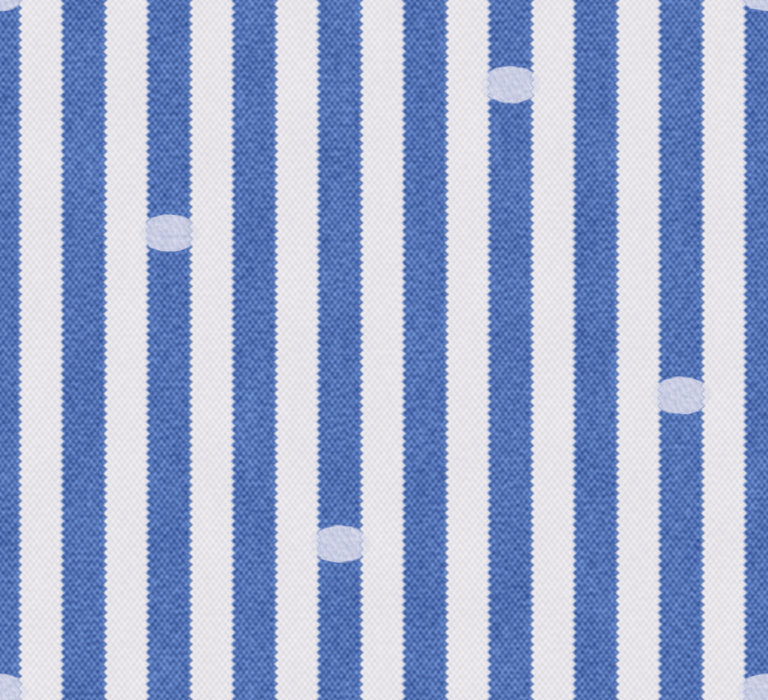
Write a Shadertoy shader that draws this texture.

```glsl
// Woven cotton with blue and white vertical stripes and scattered pale thread dots.

const float TAU = 6.2831853;
const float STRIPES = 9.0;               // stripe pairs across the tile
const float STRIPE_SHIFT = 0.002;        // offset of the first stripe
const float BLUE_HALF = 0.252;           // half blue width, in stripe pairs
const vec2 WEAVE = vec2(126.0, 88.0);    // thread crossings across and up
const vec2 DOT_RADIUS = vec2(0.345, 0.0265); // in stripe pairs, tile heights

const vec3 BLUE_DARK = vec3(0.225, 0.335, 0.600);
const vec3 BLUE_LIGHT = vec3(0.425, 0.560, 0.815);
const vec3 WHITE_DARK = vec3(0.855, 0.850, 0.875);
const vec3 WHITE_LIGHT = vec3(0.945, 0.938, 0.950);
const vec3 DOT_DARK = vec3(0.745, 0.760, 0.860);
const vec3 DOT_LIGHT = vec3(0.875, 0.878, 0.935);

float hash(vec2 p) {
    vec3 q = fract(p.xyx * vec3(0.1031, 0.1030, 0.0973));
    q += dot(q, q.yzx + 33.33);
    return fract((q.x + q.y) * q.z);
}

// Contribution of one lattice corner, wrapped at the period.
float cornerGradient(vec2 cell, vec2 offset, vec2 period) {
    float angle = TAU * hash(mod(cell, period));
    return dot(vec2(cos(angle), sin(angle)), offset);
}

// Tileable gradient noise, about -0.7 to 0.7.
float gradientNoise(vec2 uv, vec2 period) {
    vec2 p = uv * period;
    vec2 i = floor(p), f = p - i;
    vec2 w = f * f * f * (f * (f * 6.0 - 15.0) + 10.0);
    vec2 e = vec2(1.0, 0.0);
    float low = mix(cornerGradient(i, f, period),
                    cornerGradient(i + e, f - e, period), w.x);
    float high = mix(cornerGradient(i + e.yx, f - e.yx, period),
                     cornerGradient(i + 1.0, f - 1.0, period), w.x);
    return mix(low, high, w.y);
}

// Plain weave height: staggered bumps, 0 in the gaps and 1 on the threads.
float weaveHeight(vec2 uv, vec2 count) {
    vec2 wave = cos(TAU * uv * count);
    return 0.5 + 0.5 * wave.x * wave.y;
}

// Coverage of the oval dot on every second stripe, rising by a zigzag step.
float dotMask(vec2 local, float stripe, float wobble, float pixel) {
    float j = floor(stripe * 0.5);
    float centerY = 0.011 + 0.606 * j + 0.05 * mod(j, 2.0);
    float dy = fract(local.y - centerY + 0.5) - 0.5;
    float r = length(vec2(local.x, dy) / DOT_RADIUS) + wobble;
    float soft = max(0.07, pixel / DOT_RADIUS.y);
    float isEven = 1.0 - mod(stripe, 2.0);
    return isEven * (1.0 - smoothstep(1.0 - soft, 1.0 + soft, r));
}

void mainImage(out vec4 fragColor, in vec2 fragCoord) {
    vec2 uv = fragCoord / iResolution.xy;

    // Yarn irregularity: short slubs, single threads and slow mottling
    float slub = gradientNoise(uv, vec2(72.0, 176.0));
    float grain = gradientNoise(uv + 0.37, vec2(190.0, 170.0));
    float mottle = gradientNoise(uv, vec2(14.0, 11.0));
    float bump = weaveHeight(uv + vec2(0.0008, 0.0006) * mottle, WEAVE);

    // Stripes with edges stepped by the weave
    float s = (uv.x + STRIPE_SHIFT) * STRIPES;
    float stripe = floor(s + 0.5);
    float across = s - stripe;
    float tooth = 0.016 * cos(TAU * uv.y * WEAVE.y) + 0.012 * slub;
    float soft = max(0.025, 0.8 * STRIPES / iResolution.x);
    float blue = 1.0 - smoothstep(-soft, soft, abs(across) - BLUE_HALF - tooth);

    // Thread colours
    float blueTone = bump * 0.75 + 0.13 + 0.42 * slub + 0.32 * grain + 0.16 * mottle;
    float whiteTone = bump * 0.75 + 0.15 + 0.18 * slub + 0.15 * grain + 0.10 * mottle;
    vec3 blueCloth = mix(BLUE_DARK, BLUE_LIGHT, clamp(blueTone, -0.15, 1.15));
    vec3 whiteCloth = mix(WHITE_DARK, WHITE_LIGHT, clamp(whiteTone, 0.0, 1.1));
    vec3 color = mix(whiteCloth, blueCloth, blue);

    // Dots of slanted floating threads, faint where they enter the white
    float mask = dotMask(vec2(across, uv.y), mod(stripe, STRIPES),
                         0.08 * slub, 1.0 / iResolution.y);
    float strand = 0.5 + 0.5 * cos(TAU * (uv.x * 108.0 + uv.y * 63.0 + 0.5 * grain));
    float dotTone = 0.3 + 0.4 * strand + 0.4 * slub + 0.3 * grain;
    vec3 dotColor = mix(DOT_DARK, DOT_LIGHT, clamp(dotTone, 0.0, 1.0));
    color = mix(color, dotColor, mask * mix(0.3, 0.96, blue));

    fragColor = vec4(color, 1.0);
}
```
